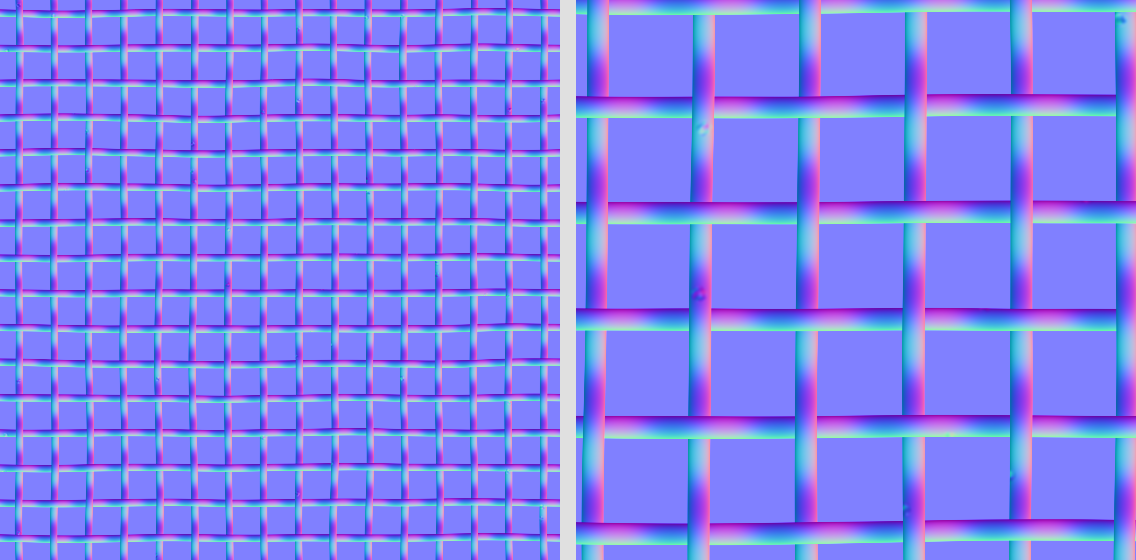
Left, the full canvas; right, a detail of the centre.
Give the GLSL for this texture map, as a Shadertoy shader.

```glsl
// Tangent-space normal map of a woven wire mesh, 16 by 16 wires, green pointing down.

const float PI = 3.14159265;
const float WIRES = 16.0;

vec2 hash22(vec2 p) {
    vec3 q = fract(p.xyx * vec3(0.1031, 0.1030, 0.0973));
    q += dot(q, q.yzx + 33.33);
    return fract((q.xx + q.yz) * q.zy);
}

// Gradient of one lattice corner, wrapped to the period
float corner(vec2 cell, vec2 offset, float period, float seed) {
    float angle = 2.0 * PI * hash22(mod(cell, period) + seed).x;
    return dot(vec2(cos(angle), sin(angle)), offset);
}

float gradientNoise(vec2 p, float period, float seed) {
    vec2 i = floor(p), f = p - i;
    vec2 u = f * f * f * (f * (f * 6.0 - 15.0) + 10.0);
    vec2 e = vec2(1.0, 0.0);
    float low = mix(corner(i, f, period, seed),
                    corner(i + e.xy, f - e.xy, period, seed), u.x);
    float high = mix(corner(i + e.yx, f - e.yx, period, seed),
                     corner(i + e.xx, f - e.xx, period, seed), u.x);
    return mix(low, high, u.y);
}

vec2 noisePair(vec2 p, float period, float seed) {
    return vec2(gradientNoise(p, period, seed), gradientNoise(p, period, seed + 71.0));
}

// Normal of a round wire: x runs across it, y along it
vec3 wireNormal(float across, float slope) {
    float u = clamp(across, -0.94, 0.94);
    float rise = sqrt(1.0 - u * u);
    return normalize(vec3(u, slope * rise, rise));
}

// Sparse small nicks in the metal
vec2 scuffs(vec2 p) {
    vec2 grid = p * 3.0;
    vec2 cell = mod(floor(grid), WIRES * 3.0);
    vec2 centre = 0.3 + 0.4 * hash22(cell + 19.0);
    float present = step(0.965, hash22(cell + 7.0).y);
    float mask = present * (1.0 - smoothstep(0.1, 0.3, length(fract(grid) - centre)));
    return mask * noisePair(p * 14.0, WIRES * 14.0, 5.0);
}

void mainImage(out vec4 fragColor, in vec2 fragCoord) {
    vec2 p = fragCoord / iResolution.xy * WIRES;
    float pixel = WIRES / min(iResolution.x, iResolution.y);

    // Slight bending of the wires
    vec2 q = p + 0.08 * noisePair(p / 4.0, WIRES / 4.0, 3.0)
               + 0.015 * noisePair(p / 2.0, WIRES / 2.0, 29.0);

    // Nearest crossing, and which wire lies on top there
    q -= vec2(0.545, 0.63);
    vec2 crossing = floor(q + 0.5);
    vec2 d = q - crossing;
    bool verticalOver = mod(crossing.x + crossing.y, 2.0) > 0.5;

    // Round profiles that sag between neighbouring crossings
    float radius = 0.104 + 0.004 * gradientNoise(p, WIRES, 47.0);
    vec2 slope = 0.65 * sin(2.0 * PI * d);
    vec3 vertical = wireNormal(d.x / radius, slope.y);
    vec3 horizontal = wireNormal(d.y / radius, slope.x).yxz;
    vec2 cover = 1.0 - smoothstep(-0.5 * pixel, 0.5 * pixel, abs(d) - radius);

    // Flat backing, lower wire, upper wire
    vec3 normal = vec3(0.0, 0.0, 1.0);
    if (verticalOver) {
        normal = mix(normal, horizontal, cover.y);
        normal = mix(normal, vertical, cover.x);
    } else {
        normal = mix(normal, vertical, cover.x);
        normal = mix(normal, horizontal, cover.y);
    }

    normal.xy += 1.1 * scuffs(p) * max(cover.x, cover.y);
    normal = normalize(normal);
    fragColor = vec4(0.5 + 0.5 * normal * vec3(1.0, -1.0, 1.0), 1.0);
}
```
